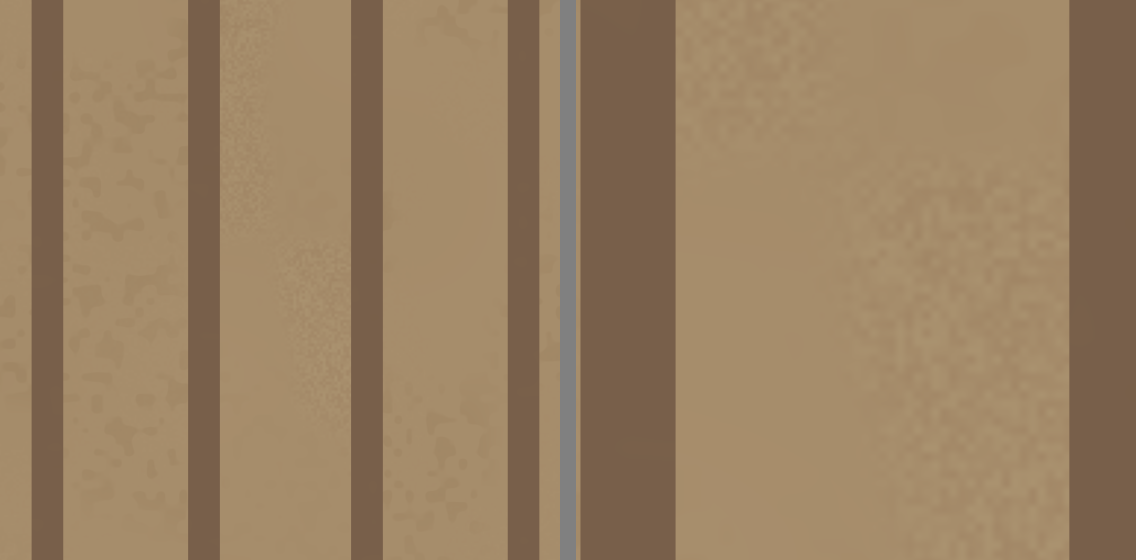
Left: the whole. Right: its middle third, enlarged.
This pattern is drawn by a Shadertoy shader. Its source:

```glsl
// Tan wall with four flat brown vertical stripes, set in pairs so the gap between
// pairs is slightly wider than the gap inside one. Masked value noise adds faint
// damp blotches to the outer panels and fine speckle to the middle panel.

#define TAN vec3(0.650, 0.551, 0.418)
#define BROWN vec3(0.471, 0.373, 0.290)
#define PAIR_PERIOD 0.5706
#define PAIR_CENTER 0.2245
#define PAIR_SPREAD 0.1398
#define STRIPE_HALF 0.0283
#define BLOTCH_SCALE 52.0
#define BLOTCH_DEPTH 0.020
#define SPECKLE_SCALE 190.0
#define SPECKLE_DEPTH 0.045

float hash(vec2 p) {
    vec3 q = fract(vec3(p.xyx) * 0.1031);
    q += dot(q, q.yzx + 33.33);
    return fract((q.x + q.y) * q.z);
}

float valueNoise(vec2 p) {
    vec2 cell = floor(p);
    vec2 f = fract(p);
    f = f * f * (3.0 - 2.0 * f);
    float low = mix(hash(cell), hash(cell + vec2(1.0, 0.0)), f.x);
    float high = mix(hash(cell + vec2(0.0, 1.0)), hash(cell + 1.0), f.x);
    return mix(low, high, f.y);
}

// Signed distance to the nearest stripe, negative inside
float stripeDistance(float x) {
    float local = mod(x - PAIR_CENTER + 0.5 * PAIR_PERIOD, PAIR_PERIOD) - 0.5 * PAIR_PERIOD;
    return abs(abs(local) - PAIR_SPREAD) - STRIPE_HALF;
}

// Tan ground with broad drift, soft blotches and patches of fine grain
vec3 wornGround(vec2 uv) {
    float middle = 1.0 - smoothstep(0.10, 0.17, abs(uv.x - 0.51));

    float drift = valueNoise(uv * 3.0 + 7.0) - 0.5;
    float blotchPatch = smoothstep(0.35, 0.70, valueNoise(uv * 5.0 + 21.0));
    float blotch = smoothstep(0.56, 0.74, valueNoise(uv * BLOTCH_SCALE));
    blotch *= blotchPatch * mix(1.0, 0.25, middle);

    float specklePatch = smoothstep(0.42, 0.72, valueNoise(uv * vec2(7.0, 6.0) + 43.0));
    specklePatch *= mix(0.15, 1.0, middle);
    float speckle = (valueNoise(uv * SPECKLE_SCALE) - 0.5) * specklePatch;

    vec3 color = TAN + 0.010 * drift;
    color -= BLOTCH_DEPTH * blotch * vec3(0.9, 1.0, 1.0);
    return color + SPECKLE_DEPTH * speckle * vec3(0.7, 1.0, 0.8);
}

void mainImage(out vec4 fragColor, in vec2 fragCoord) {
    vec2 uv = fragCoord / iResolution.xy;
    float edge = 0.6 / iResolution.x;

    float stripe = 1.0 - smoothstep(-edge, edge, stripeDistance(uv.x));
    vec3 brown = BROWN + 0.004 * (valueNoise(uv * 30.0) - 0.5);

    fragColor = vec4(mix(wornGround(uv), brown, stripe), 1.0);
}
```
